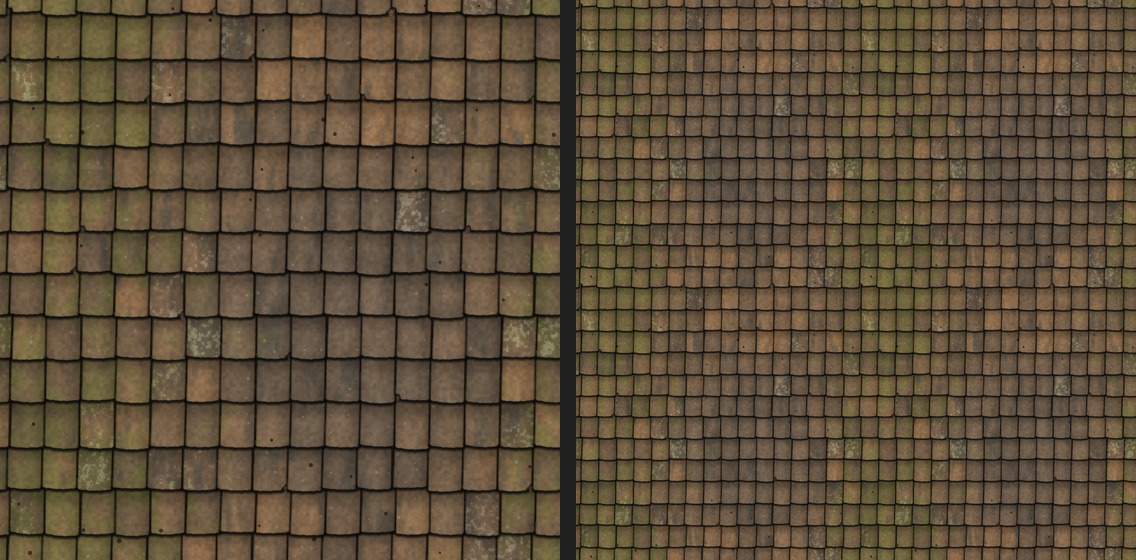
Left, the tile; right, the same tile 2 across and 2 down.
Write a WebGL 2 fragment shader that draws this texture.

```glsl
#version 300 es
precision highp float;
// Weathered clay roof tiles: 16 columns by 13 overlapping courses that wrap.
// Jittered rounded boxes are layered from the lower course upward, then tinted
// by layered sines, wrapping noise, and cellular lichen and moss spots.

uniform vec2 u_resolution;
out vec4 fragColor;

const float TAU = 6.2831853;
const vec2 GRID = vec2(16.0, 13.0);
const vec2 PHASE = vec2(-0.25, 0.34);
const vec2 TILE = vec2(1.0, GRID.x / GRID.y);  // size in column widths
const float HALF_WIDTH = 0.498;
const float OVERLAP = 1.25;
const float CORNER = 0.07;
const float CHIP_CHANCE = 0.10;
const float EDGE_WIDTH = 0.05;
const float SIDE_SHADOW = 0.075;
const float UNDER_SHADOW = 0.12;
const float SIDE_LIGHT = 0.42;
const float UNDER_LIGHT = 0.20;

const vec3 BROWN = vec3(0.45, 0.365, 0.28);
const vec3 ORANGE = vec3(0.51, 0.385, 0.265);
const vec3 GREY = vec3(0.375, 0.325, 0.275);
const vec3 SLATE = vec3(0.29, 0.275, 0.245);
const vec3 MOSS = vec3(0.385, 0.365, 0.21);
const vec3 LICHEN = vec3(0.54, 0.51, 0.43);
const vec3 CLUMP = vec3(0.13, 0.12, 0.07);

vec3 hash(vec2 p) {
  vec3 q = fract(p.xyx * vec3(0.1031, 0.1030, 0.0973));
  q += dot(q, q.yxz + 33.33);
  return fract((q.xxy + q.yzz) * q.zyx);
}

// Value noise that wraps after a whole number of cells.
float noise(vec2 p, vec2 period) {
  vec2 i = floor(p), f = fract(p);
  f = f * f * (3.0 - 2.0 * f);
  vec2 a = mod(i, period), b = mod(i + 1.0, period);
  return mix(mix(hash(a).x, hash(vec2(b.x, a.y)).x, f.x),
             mix(hash(vec2(a.x, b.y)).x, hash(b).x, f.x), f.y);
}

float fbm(vec2 uv, vec2 freq) {
  float sum = 0.0, amp = 0.533;
  for (int i = 0; i < 4; i++) {
    sum += amp * noise(uv * freq, freq);
    freq *= 2.0;
    amp *= 0.5;
  }
  return sum;
}

// One optional round spot per cell, kept inside its cell.
float spots(vec2 uv, float freq, float chance, float radius, float seed) {
  vec2 p = uv * freq;
  vec3 h = hash(mod(floor(p), freq) + seed);
  float size = radius * (0.5 + 0.5 * fract(h.z * 57.0));
  float d = length(fract(p) - mix(vec2(0.3), vec2(0.7), h.xy));
  return step(h.z, chance) * smoothstep(size, size * 0.55, d);
}

float roundBox(vec2 p, vec2 halfSize) {
  vec2 q = abs(p) - halfSize + CORNER;
  return length(max(q, 0.0)) + min(max(q.x, q.y), 0.0) - CORNER;
}

// Moves a point into one tile: x from its centre, y up from its lower edge.
vec2 tileSpace(vec2 q, vec2 cell, vec2 id, vec3 h) {
  vec3 course = hash(vec2(id.y, 71.0)) - 0.5;
  vec3 j = h - 0.5;
  vec2 l = (q - cell - vec2(0.5, 0.0)) * TILE;
  l.x += 0.14 * course.x + 0.035 * j.x + 0.03 * (j.z - 0.8) * l.y;
  l.y += 0.12 * course.y + 0.09 * j.y + 0.10 * (j.x + 0.15) * l.x;
  l.y += (0.02 + 0.04 * h.z) * cos(l.x * 3.0);
  l.y += 0.004 * sin(l.x * 23.0 + h.z * TAU) + 0.003 * sin(l.x * 41.0 + h.x * TAU);
  return l;
}

float tileDistance(vec2 l, vec3 h) {
  float halfHeight = 0.5 * TILE.y * OVERLAP;
  float d = roundBox(l - vec2(0.0, halfHeight), vec2(HALF_WIDTH, halfHeight));
  float pick = fract(h.x * 31.0 + h.y * 17.0);
  vec2 corner = vec2(h.z < 0.3 ? -0.5 : 0.5, -0.01);
  float chip = 0.16 + 0.015 * sin(l.x * 45.0) - length(l - corner);
  return pick < CHIP_CHANCE ? max(d, chip) : d;
}

vec3 tileColor(vec2 uv, vec2 l, vec2 id) {
  vec3 k = hash(id + 19.0);
  vec2 own = uv + k.xy;
  float stain = fbm(own, vec2(36.0, 24.0));
  float streak = fbm(own, vec2(44.0, 14.0));
  float grain = fbm(uv, vec2(160.0));
  vec2 w = TAU * uv;

  // Broad weathering: moss to the left, grey toward the lower middle.
  float mossy = cos(w.x - 0.75) + 0.2 * cos(w.y) + 0.2 * sin(2.0 * w.x + w.y);
  float greyed = cos(w.x - 3.9) + 0.8 * cos(w.y - 2.7);
  vec3 col = mix(BROWN, ORANGE, smoothstep(0.3, 0.9, 0.6 * k.x + 0.9 * streak - 0.2));
  col = mix(col, GREY, 0.75 * smoothstep(-0.3, 1.5, greyed + k.y - 0.5));
  col = mix(col, SLATE, 0.7 * smoothstep(0.42, 0.8, streak + 0.35 * (k.z - 0.65)));
  float damp = mossy + 3.2 * (stain - 0.5) + 0.8 * (k.y - 0.5) + 1.6 * (l.x * l.x - 0.1);
  col = mix(col, MOSS, 0.8 * smoothstep(-0.1, 1.5, damp));

  // Crusts, pale lichen dots and dark moss clumps.
  float crust = step(0.92, k.z) * smoothstep(0.53, 0.66, 0.6 * grain + 0.4 * stain);
  col = mix(col, LICHEN, 0.5 * crust);
  col = mix(col, LICHEN, 0.5 * spots(uv, 60.0, 0.07, 0.25, 5.0));
  col = mix(col, CLUMP, 0.8 * spots(uv, 44.0, 0.025, 0.25, 43.0));

  // Rounded clay face, shaded toward the right and under the course above.
  float face = 0.76 + 0.3 * cos(2.5 * (l.x + 0.08));
  face *= mix(0.76, 1.0, smoothstep(TILE.y, 0.65, l.y));
  return col * face * (0.75 + 0.32 * grain + 0.24 * stain) * (0.94 + 0.14 * k.x);
}

void main() {
  vec2 uv = gl_FragCoord.xy / u_resolution;
  vec2 q = uv * GRID + PHASE;
  vec2 topLocal = vec2(0.0), topId = vec2(0.0);
  float shade = UNDER_LIGHT;

  // Later tiles cover earlier ones and shadow what stays visible.
  for (int r = -1; r <= 1; r++)
    for (int c = -1; c <= 1; c++) {
      vec2 cell = floor(q) + vec2(c, r);
      vec2 id = mod(cell, GRID);
      vec3 h = hash(id);
      vec2 l = tileSpace(q, cell, id, h);
      float d = tileDistance(l, h);
      float side = smoothstep(0.0, 0.08, l.y);
      float reach = mix(UNDER_SHADOW, SIDE_SHADOW, side);
      if (d < 0.0) {
        topLocal = l;
        topId = id;
        shade = 1.0;
        reach = EDGE_WIDTH;
      }
      float dark = mix(UNDER_LIGHT, SIDE_LIGHT, side);
      shade *= mix(dark, 1.0, smoothstep(0.0, reach, abs(d)));
    }

  fragColor = vec4(tileColor(uv, topLocal, topId) * max(shade, 0.16), 1.0);
}
```
